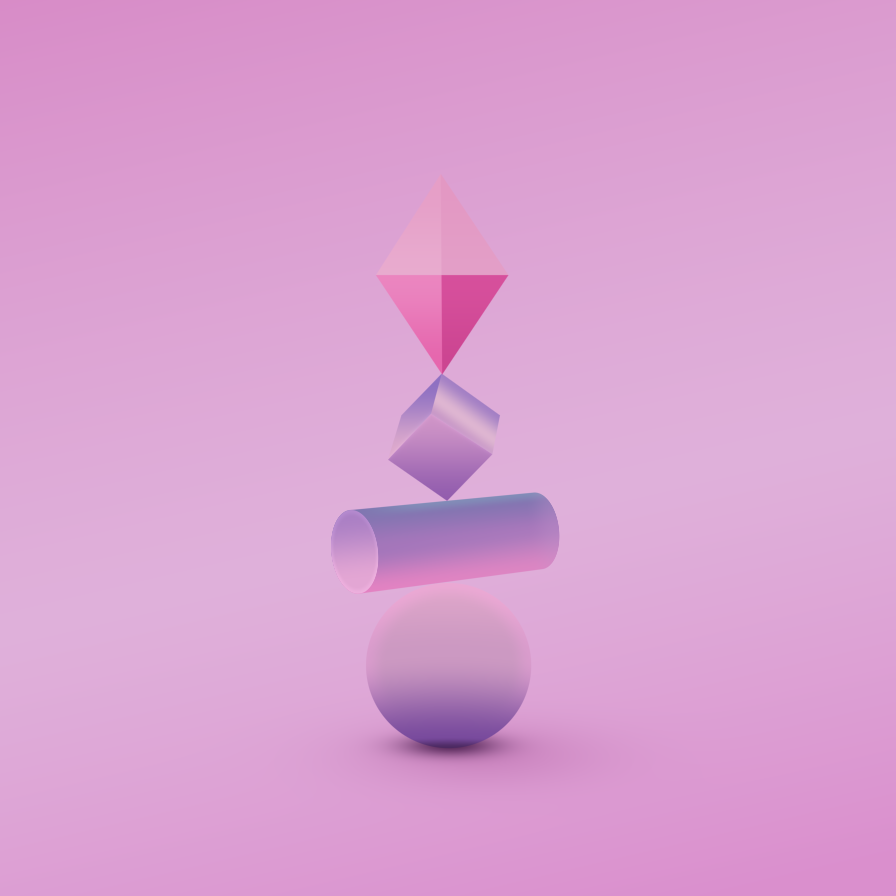
This background is drawn by a Shadertoy shader. Its source:

```glsl
// A balanced tower of pastel solids - sphere, cylinder, cube, octahedron - on a pink sweep.
// Each solid is a 2D signed distance outline, filled with gradients that imitate soft light.
// The backdrop is a slanted pale band that deepens above and below it.

#define BAND_HEIGHT 0.29
#define BAND_SLOPE 0.235
#define SPHERE_CENTER vec2(0.5007, 0.2572)
#define SPHERE_RADIUS 0.0922
#define ROD_START vec2(0.3958, 0.3841)
#define ROD_LENGTH 0.2057
#define ROD_TILT 0.114
#define ROD_SQUASH 1.8
#define SHADOW_STRENGTH 0.85

float pixelSize;

// Signed distance to the line a-b, positive on its left.
float edge(vec2 p, vec2 a, vec2 b) {
    vec2 e = normalize(b - a);
    return dot(p - a, vec2(-e.y, e.x));
}

// Antialiased coverage, one where d is negative.
float cover(float d) {
    return smoothstep(pixelSize, -pixelSize, d);
}

// Gradient through three colours at t = 0, middle and 1.
vec3 ramp(float t, float middle, vec3 a, vec3 b, vec3 c) {
    vec3 low = mix(a, b, smoothstep(0.0, middle, t));
    return mix(low, c, smoothstep(middle, 1.0, t));
}

float softSpot(vec2 p, vec2 center, vec2 size) {
    vec2 q = (p - center) / size;
    return exp(-dot(q, q));
}

vec3 backdrop(vec2 p) {
    float h = p.y - BAND_HEIGHT - BAND_SLOPE * p.x;
    vec3 pale = vec3(0.875, 0.69, 0.855);
    vec3 upper = vec3(0.845, 0.545, 0.78);
    vec3 lower = vec3(0.855, 0.56, 0.805);
    vec3 col = mix(pale, upper, pow(clamp(h / 0.72, 0.0, 1.0), 1.3));
    return mix(col, lower, pow(clamp(-h / 0.48, 0.0, 1.0), 1.2));
}

// Wide tint on the floor, then the dark contact patch.
vec3 floorShadow(vec3 col, vec2 p) {
    float wide = softSpot(p, vec2(0.535, 0.158), vec2(0.13, 0.034));
    float contact = softSpot(p, vec2(0.503, 0.168), vec2(0.052, 0.012));
    col = mix(col, vec3(0.72, 0.40, 0.66), 0.45 * wide);
    return mix(col, vec3(0.27, 0.10, 0.29), SHADOW_STRENGTH * contact);
}

vec3 sphere(vec3 col, vec2 p) {
    vec2 q = (p - SPHERE_CENTER) / SPHERE_RADIUS;
    float r = length(q);
    float t = 0.5 - 0.5 * q.y - 0.04 * q.x * q.x;
    vec3 c = ramp(t, 0.42, vec3(0.87, 0.65, 0.79), vec3(0.80, 0.60, 0.76), vec3(0.46, 0.28, 0.61));
    c = mix(c, vec3(0.24, 0.12, 0.30), 0.75 * smoothstep(0.93, 1.0, t));
    c += vec3(0.05, 0.01, 0.04) * smoothstep(0.75, 1.0, r) * smoothstep(-0.8, 0.1, q.y);
    return mix(col, c, cover((r - 1.0) * SPHERE_RADIUS));
}

vec3 cylinder(vec3 col, vec2 p) {
    float cs = cos(ROD_TILT), sn = sin(ROD_TILT);
    vec2 q = mat2(cs, -sn, sn, cs) * (p - ROD_START);
    float along = clamp(q.x / ROD_LENGTH, 0.0, 1.0);
    float halfHeight = mix(0.0469, 0.0430, along);

    // Tapered hull of two elliptical ends.
    float body = length(vec2((q.x - along * ROD_LENGTH) * ROD_SQUASH, q.y)) - halfHeight;
    float t = 0.5 - 0.5 * q.y / halfHeight;
    vec3 side = ramp(t, 0.5, vec3(0.50, 0.46, 0.69), vec3(0.64, 0.46, 0.73), vec3(0.89, 0.51, 0.76));
    side = mix(side, vec3(0.80, 0.55, 0.77), 0.35 * along * smoothstep(0.25, 0.75, t));
    side += vec3(0.01, 0.09, 0.03) * smoothstep(0.14, 0.0, t) * smoothstep(0.0, 0.4, along);
    side = mix(side, vec3(0.76, 0.58, 0.80), 0.3 * smoothstep(0.95, 1.1, q.x / ROD_LENGTH));
    col = mix(col, side, cover(body));

    // Near end with a faint bright rim.
    float cap = length(vec2(q.x * ROD_SQUASH, q.y)) - 0.0469;
    vec3 face = mix(vec3(0.67, 0.50, 0.77), vec3(0.89, 0.65, 0.83), smoothstep(0.05, 0.85, t));
    face += 0.04 * smoothstep(-0.008, 0.0, cap);
    return mix(col, face, cover(cap));
}

vec3 cube(vec3 col, vec2 p) {
    vec2 top = vec2(0.493, 0.583), right = vec2(0.558, 0.5365), rightLow = vec2(0.5495, 0.493);
    vec2 bottom = vec2(0.499, 0.441), left = vec2(0.433, 0.487), leftHigh = vec2(0.448, 0.5365);
    vec2 corner = vec2(0.481, 0.538);
    float outline = max(edge(p, top, right), edge(p, right, rightLow));
    outline = max(outline, max(edge(p, rightLow, bottom), edge(p, bottom, left)));
    outline = max(outline, max(edge(p, left, leftHigh), edge(p, leftHigh, top)));

    float depth = -edge(p, top, right) / 0.044;
    vec3 rightFace = ramp(depth, 0.6, vec3(0.64, 0.50, 0.77), vec3(0.87, 0.71, 0.82), vec3(0.77, 0.58, 0.77));
    vec3 leftFace = mix(vec3(0.86, 0.66, 0.80), vec3(0.56, 0.44, 0.76), smoothstep(0.495, 0.575, p.y));
    vec3 frontFace = mix(vec3(0.57, 0.36, 0.68), vec3(0.81, 0.58, 0.78), smoothstep(0.435, 0.54, p.y));

    // The three seams meet at the near corner.
    float front = max(edge(p, left, corner), edge(p, corner, rightLow));
    vec3 c = mix(leftFace, rightFace, cover(edge(p, corner, top)));
    c = mix(c, frontFace, cover(front)) + 0.04 * exp(-abs(front) * 500.0);
    return mix(col, c, cover(outline));
}

vec3 octahedron(vec3 col, vec2 p) {
    vec2 top = vec2(0.492, 0.806), right = vec2(0.5675, 0.693);
    vec2 bottom = vec2(0.4935, 0.582), left = vec2(0.4195, 0.693);
    float outline = max(max(edge(p, top, right), edge(p, right, bottom)),
                        max(edge(p, bottom, left), edge(p, left, top)));
    float rightSide = cover(edge(p, bottom, top));
    float rise = smoothstep(0.69, 0.80, p.y), drop = smoothstep(0.69, 0.59, p.y);
    vec3 upper = mix(vec3(0.91, 0.67, 0.81), vec3(0.89, 0.62, 0.78), rightSide);
    upper = mix(upper, vec3(0.89, 0.57, 0.75), 0.5 * rise);
    vec3 lower = mix(mix(vec3(0.92, 0.52, 0.75), vec3(0.90, 0.40, 0.68), drop),
                     mix(vec3(0.84, 0.31, 0.61), vec3(0.80, 0.27, 0.57), drop), rightSide);
    return mix(col, mix(upper, lower, cover(p.y - 0.693)), cover(outline));
}

void mainImage(out vec4 fragColor, in vec2 fragCoord) {
    float size = min(iResolution.x, iResolution.y);
    vec2 p = (fragCoord - 0.5 * iResolution.xy) / size + 0.5;
    pixelSize = 0.75 / size;
    vec3 col = floorShadow(backdrop(p), p);
    col = octahedron(cube(cylinder(sphere(col, p), p), p), p);
    fragColor = vec4(col, 1.0);
}
```
